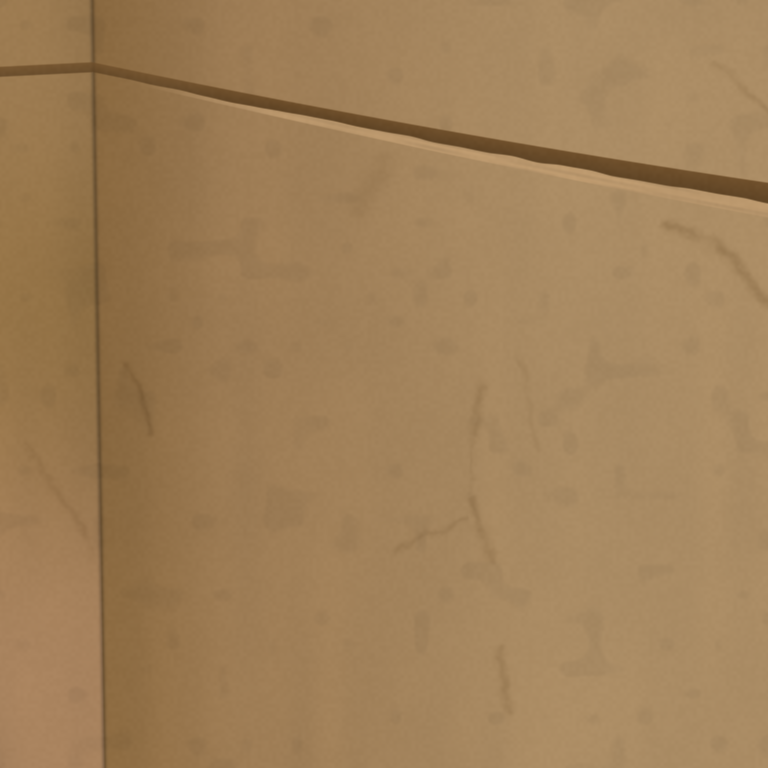
Reproduce this texture procedurally as a Shadertoy shader.

```glsl
// Warm veined stone walls meeting at a corner, crossed by a bevelled groove in perspective.

const vec3 SHADE      = vec3(0.530, 0.402, 0.242);
const vec3 MIDTONE    = vec3(0.605, 0.475, 0.322);
const vec3 LIT        = vec3(0.668, 0.548, 0.392);
const vec3 LEFT_TOP   = vec3(0.610, 0.480, 0.315);
const vec3 LEFT_MID   = vec3(0.580, 0.450, 0.275);
const vec3 LEFT_LOW   = vec3(0.660, 0.512, 0.368);
const vec3 GROOVE     = vec3(0.375, 0.265, 0.140);
const vec3 BEVEL      = vec3(0.745, 0.605, 0.435);
const vec3 VEIN_TINT  = vec3(0.78, 0.74, 0.66);
const float CORNER_TOP = 0.120;
const float CORNER_LOW = 0.136;
const float EDGE_SOFT  = 0.0016;
const float GRAIN      = 0.014;
const float MOTTLE     = 0.035;
const float STREAKS    = 0.030;
const int VEINS = 12;

// Vein segments: start xy, end xy
const vec4 VEIN[VEINS] = vec4[VEINS](
    vec4(0.870, 0.716, 0.931, 0.681), vec4(0.931, 0.681, 1.010, 0.605),
    vec4(0.167, 0.530, 0.196, 0.430), vec4(0.472, 0.725, 0.500, 0.795),
    vec4(0.624, 0.492, 0.612, 0.440), vec4(0.612, 0.440, 0.612, 0.350),
    vec4(0.612, 0.350, 0.640, 0.275), vec4(0.514, 0.275, 0.602, 0.326),
    vec4(0.652, 0.155, 0.665, 0.080), vec4(0.030, 0.425, 0.128, 0.280),
    vec4(0.935, 0.915, 1.010, 0.850), vec4(0.677, 0.535, 0.698, 0.420));
const float VEIN_WIDTH[VEINS] = float[VEINS](
    0.006, 0.008, 0.005, 0.014, 0.007, 0.004, 0.006, 0.004, 0.006, 0.005, 0.005, 0.004);
const float VEIN_DEPTH[VEINS] = float[VEINS](
    0.45, 0.55, 0.40, 0.22, 0.40, 0.15, 0.40, 0.25, 0.35, 0.25, 0.28, 0.16);

float hash(vec2 p) {
    vec3 q = fract(vec3(p.xyx) * 0.1031);
    q += dot(q, q.yzx + 33.33);
    return fract((q.x + q.y) * q.z);
}

float noise(vec2 p) {
    vec2 i = floor(p), f = fract(p);
    f = f * f * (3.0 - 2.0 * f);
    return mix(mix(hash(i), hash(i + vec2(1, 0)), f.x),
               mix(hash(i + vec2(0, 1)), hash(i + vec2(1, 1)), f.x), f.y);
}

float fbm(vec2 p) {
    float sum = 0.0, amp = 0.5;
    for (int i = 0; i < 4; i++) {
        sum += amp * noise(p);
        p = p * 2.03 + 17.1;
        amp *= 0.5;
    }
    return sum / 0.9375;
}

float segmentDistance(vec2 p, vec2 a, vec2 b) {
    vec2 ab = b - a;
    return length(p - a - ab * clamp(dot(p - a, ab) / dot(ab, ab), 0.0, 1.0));
}

float veinAmount(vec2 p) {
    vec2 warp = vec2(fbm(p * 22.0), fbm(p * 22.0 + 40.0)) - 0.5;
    vec2 q = p + 0.030 * warp;
    float patchy = smoothstep(0.2, 0.7, fbm(p * 38.0 + 9.0));
    float amount = 0.0;
    for (int i = 0; i < VEINS; i++) {
        float d = segmentDistance(q, VEIN[i].xy, VEIN[i].zw) / VEIN_WIDTH[i];
        amount = max(amount, VEIN_DEPTH[i] * exp(-d * d));
    }
    return amount * mix(0.45, 1.0, patchy);
}

vec3 leftWall(vec2 p) {
    vec3 c = mix(LEFT_LOW, LEFT_MID, smoothstep(0.10, 0.62, p.y));
    c = mix(c, LEFT_TOP, smoothstep(0.62, 0.92, p.y));
    return c * (1.0 - 0.05 * smoothstep(0.03, 0.13, p.x) * smoothstep(0.1, 0.5, p.y));
}

vec3 rightWall(vec2 p, float corner) {
    float x = p.x - corner;
    vec3 c = mix(SHADE, MIDTONE, smoothstep(-0.03, 0.20, x));
    c = mix(c, LIT, smoothstep(0.08, 0.68, x));
    return c * (1.0 + 0.04 * (1.0 - smoothstep(0.0, 0.45, p.y)) * exp(-x * 5.0));
}

void mainImage(out vec4 fragColor, in vec2 fragCoord) {
    vec2 p = fragCoord / iResolution.xy;
    float soft = max(EDGE_SOFT, 0.75 / iResolution.y);
    float corner = mix(CORNER_LOW, CORNER_TOP, p.y);
    float onRight = smoothstep(-soft, soft, p.x - corner);

    // Walls and the dark joint between them
    vec3 color = mix(leftWall(p), rightWall(p, corner), onRight);
    float joint = (p.x - corner) / 0.0032;
    color *= 1.0 - 0.24 * exp(-joint * joint);

    // Stone surface: cloudy patches, vertical streaks, veins and grain
    float streak = noise(vec2(p.x * 28.0, p.y * 2.5)) - 0.5;
    color *= 1.0 + MOTTLE * (fbm(p * 9.0) - 0.5) + STREAKS * streak;
    color *= mix(vec3(1.0), VEIN_TINT, veinAmount(p));
    float flecks = smoothstep(0.73, 0.90, noise(p * 31.0 + 5.0));
    color *= 1.0 - 0.035 * flecks;

    // Groove edges: level on the left wall, descending on the right
    float t = max(0.0, (p.x - 0.12) / 0.88);
    float bow = t * (1.0 - t);
    float leftRise = 0.05 * min(p.x - 0.12, 0.0);
    float wobble = 0.003 * (noise(vec2(p.x * 30.0, 3.0)) - 0.5) * step(0.0, p.x - 0.12);
    float top = 0.919 - 0.157 * t - 0.027 * bow + leftRise;
    float base = 0.906 - 0.170 * t - 0.018 * bow + leftRise + wobble;
    float lip = 0.904 - 0.187 * t - 0.025 * bow + leftRise;

    // Lit bevel below, then the shadowed recess over it
    float bevel = smoothstep(lip - soft, lip + soft, p.y) * smoothstep(base + soft, base - soft, p.y);
    float ridge = 0.93 + 0.10 * noise(vec2(p.x * 16.0, (p.y - lip) * 260.0));
    color = mix(color, BEVEL * ridge, bevel * smoothstep(0.04, 0.28, t) * 0.85);
    float recess = smoothstep(base - soft, base + soft, p.y) * smoothstep(top + soft, top - soft, p.y);
    float depth = clamp((p.y - base) / max(top - base, 0.001), 0.0, 1.0);
    vec3 recessColor = GROOVE * mix(0.95, 1.14, depth);
    color = mix(color, recessColor, recess * mix(0.78, 0.95, smoothstep(0.05, 0.25, t)));

    color += GRAIN * (noise(p * 210.0) - 0.5);
    fragColor = vec4(color, 1.0);
}
```
